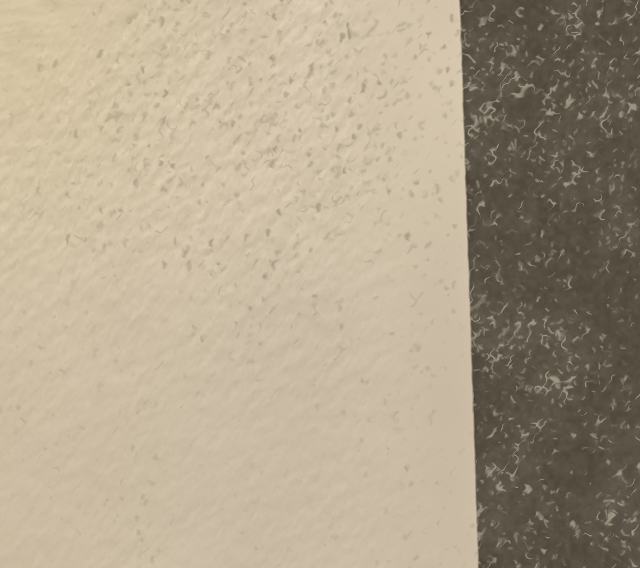
Give the GLSL for this texture, as a Shadertoy shader.

```glsl
const vec3 PALE_WARM = vec3(0.833, 0.767, 0.645);
const vec3 PALE_LIGHT = vec3(0.828, 0.770, 0.672);
const vec3 PALE_COOL = vec3(0.793, 0.733, 0.645);
const vec3 PIT_COLOR = vec3(0.53, 0.485, 0.41);
const vec3 DARK_BASE = vec3(0.335, 0.304, 0.253);
const vec3 DARK_LIFT = vec3(0.368, 0.338, 0.288);
const vec3 FLECK_COLOR = vec3(0.70, 0.67, 0.59);
const float EDGE_BOTTOM = 0.842;   // boundary x at the base, in canvas heights
const float EDGE_TOP = 0.809;
const float EDGE_WOBBLE = 0.002;
const float PIT_CELL = 0.017;
const float FLECK_CELL = 0.0155;
const float SQUIGGLE_SCALE = 80.0;
const float PIT_ANGLE = 0.95;
const float WARP = 0.006;          // irregularity of strokes and grain

vec3 hash3(vec2 p) {
    vec3 q = fract(p.xyx * vec3(0.1031, 0.1030, 0.0973));
    q += dot(q, q.yxz + 33.33);
    return fract((q.xxy + q.yzz) * q.zyx);
}

float noise(vec2 p) {
    vec2 i = floor(p), f = fract(p);
    f = f * f * (3.0 - 2.0 * f);
    float low = mix(hash3(i).x, hash3(i + vec2(1, 0)).x, f.x);
    float high = mix(hash3(i + vec2(0, 1)).x, hash3(i + vec2(1, 1)).x, f.x);
    return mix(low, high, f.y);
}

float fbm(vec2 p) {
    float sum = 0.0, amp = 0.5;
    for (int i = 0; i < 4; i++) {
        sum += amp * noise(p);
        p = mat2(1.6, 1.2, -1.2, 1.6) * p + 7.3;
        amp *= 0.5;
    }
    return sum / 0.9375;
}

mat2 rotate(float a) {
    float c = cos(a), s = sin(a);
    return mat2(c, -s, s, c);
}

vec2 warped(vec2 p) {
    return p + WARP * (vec2(noise(p * 140.0), noise(p * 140.0 + 31.7)) - 0.5);
}

// Scattered soft strokes: one per cell, kept where its hash is below density
float strokes(vec2 p, float cell, float density, float angle, float spread, float soft) {
    vec2 g = p / cell, id = floor(g);
    float aa = 1.0 / (iResolution.y * cell);
    float cover = 0.0;
    for (int y = -1; y <= 1; y++)
    for (int x = -1; x <= 1; x++) {
        vec2 c = id + vec2(x, y);
        vec3 place = hash3(c + 17.0), shape = hash3(c + 151.0);
        vec2 q = rotate(angle + (shape.x - 0.5) * spread) * (g - c - place.xy);
        q.y += 1.6 * (shape.y - 0.5) * q.x * q.x;
        float halfLength = mix(0.06, 0.40, shape.z * shape.z);
        float taper = 1.0 - 0.6 * smoothstep(0.0, halfLength + 0.1, abs(q.x));
        float width = mix(0.07, 0.14, shape.y) * taper;
        float d = length(vec2(max(abs(q.x) - halfLength, 0.0), q.y)) - width;
        float ink = 1.0 - smoothstep(-width - aa, aa + soft, d);
        float strength = smoothstep(0.0, 0.3, density - place.z) * mix(0.35, 1.0, shape.x);
        cover = max(cover, ink * strength);
    }
    return cover;
}

// Short broken contour lines of a noise field
float squiggles(vec2 p, float density) {
    vec2 q = rotate(0.9) * p * SQUIGGLE_SCALE * vec2(0.8, 1.15);
    float line = 1.0 - smoothstep(0.0, 0.17, abs(noise(q) - 0.5));
    return line * smoothstep(0.62, 0.95, noise(q * 1.15 + 40.3) + 0.7 * (density - 0.4));
}

// Side-lit slope of a stretched height field
float relief(vec2 p, float angle, vec2 scale) {
    vec2 q = rotate(angle) * p * scale;
    return fbm(q) - fbm(q + vec2(0.3, 0.45));
}

vec3 paleSide(vec2 p) {
    // Broad light: warm upper left, cooler toward the lower right
    float cool = smoothstep(0.84, 0.2, p.y + 0.15 * (0.4 - p.x) + 0.16 * (fbm(p * 3.0) - 0.5));
    float warm = smoothstep(0.65, 0.0, p.x) * smoothstep(0.4, 1.0, p.y);
    vec3 col = mix(mix(PALE_LIGHT, PALE_COOL, cool), PALE_WARM, warm * 0.8);
    col.b -= 0.012 * smoothstep(0.5, 0.0, p.x);

    // Mottled relief, nearly level in the upper left corner and slanted elsewhere
    vec2 w = warped(p);
    float corner = smoothstep(0.3, 0.05, p.x + 1.2 * (1.0 - p.y));
    float slope = mix(relief(w, PIT_ANGLE, vec2(42, 80)), relief(w, 0.1, vec2(18, 65)), corner);
    float top = smoothstep(0.15, 0.85, p.y);
    col += slope * mix(0.05, 0.11, top) * smoothstep(0.88, 0.6, p.x + 0.1 * p.y);
    col += (fbm(p * 9.0) - 0.5) * 0.025;

    // Pits gather in the upper middle and thin out below
    vec2 away = (p - vec2(0.46, 0.83)) / vec2(0.34, 0.32);
    float density = 0.15 + 0.36 * exp(-dot(away, away)) + 0.35 * (fbm(p * 8.0 + 4.0) - 0.5);
    float pits = strokes(w, PIT_CELL, density, PIT_ANGLE, 1.5, 0.22);
    float smear = squiggles(p + 2.6, density + 0.05);
    return mix(col, PIT_COLOR, max(pits * 0.65, smear * 0.28));
}

vec3 darkSide(vec2 p, float inside) {
    float cloud = fbm(p * 12.0 + 2.0);
    vec3 col = mix(DARK_BASE, DARK_LIFT, smoothstep(0.35, 0.8, cloud));
    col += (fbm(p * 100.0) - 0.5) * 0.08;

    // Flecks crowd the upper part and the strip beside the boundary
    float density = 0.40 + 0.18 * smoothstep(0.5, 1.0, p.y);
    density += 0.18 * exp(-inside / 0.06) + 0.8 * (cloud - 0.5);
    vec2 w = warped(p);
    float flecks = strokes(w + 1.3, FLECK_CELL, density, 1.1, 3.6, 0.1);
    float threads = squiggles(w + 5.9, density);
    col = mix(col, FLECK_COLOR, max(flecks * 0.85, threads * 0.75));
    return col * (1.0 - 0.12 * exp(-inside / 0.008));
}

void mainImage(out vec4 fragColor, in vec2 fragCoord) {
    vec2 p = fragCoord / iResolution.y;
    float edge = mix(EDGE_BOTTOM, EDGE_TOP, p.y);
    edge += EDGE_WOBBLE * (fbm(vec2(p.y * 60.0, 3.0)) - 0.5);
    float inside = p.x - edge;
    float blend = smoothstep(-0.002, 0.003, inside);
    vec3 pale = paleSide(p) + 0.012 * exp(-abs(inside) / 0.012);
    vec3 col = mix(pale, darkSide(p, max(inside, 0.0)), blend);
    fragColor = vec4(clamp(col, 0.0, 1.0), 1.0);
}
```
